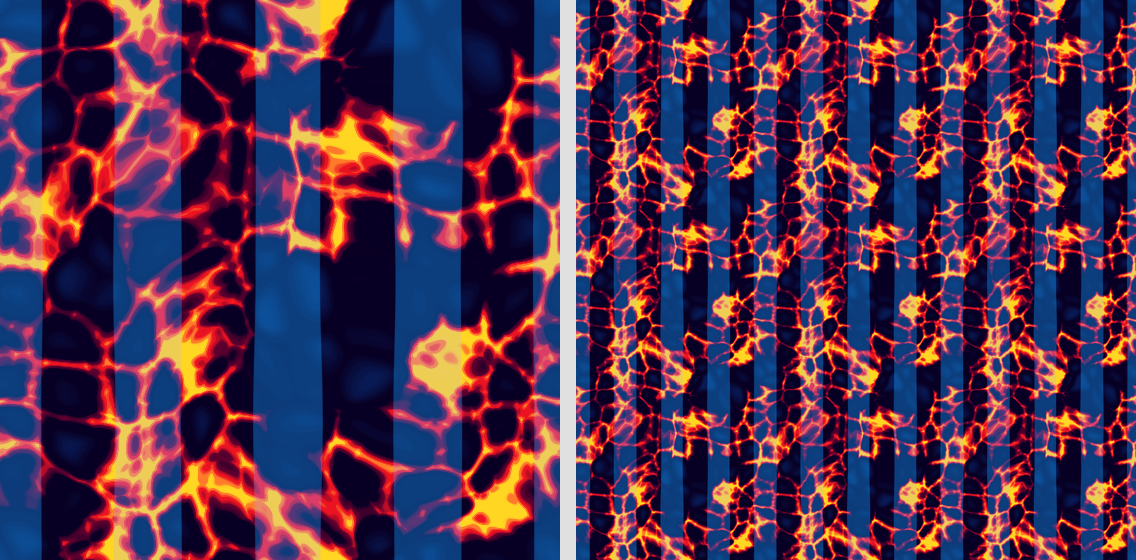
Left: one tile. Right: repeated 3 by 3.
A three.js fragment shader for this texture:

```glsl
// Glowing lava web between dark rounded cells, crossed by translucent blue stripes.
varying vec2 vUv;

const float CELLS = 11.0;
const float FINE_CELLS = 24.0;
const float STRIPES = 4.0;

const vec3 INK = vec3(0.03, 0.00, 0.14);
const vec3 NAVY = vec3(0.03, 0.10, 0.33);
const vec3 MAROON = vec3(0.35, 0.00, 0.18);
const vec3 RED = vec3(0.92, 0.07, 0.13);
const vec3 ORANGE = vec3(1.00, 0.48, 0.16);
const vec3 YELLOW = vec3(1.00, 0.84, 0.13);
const vec3 STRIPE_LIGHT = vec3(0.02, 0.24, 0.41);

// Hash without sine: two values from 0 to 1
vec2 hash2(vec2 p) {
  vec3 q = fract(p.xyx * vec3(0.1031, 0.1030, 0.0973));
  q += dot(q, q.yzx + 33.33);
  return fract((q.xx + q.yz) * q.zy);
}

// Whole cell number wrapped into the canvas, safe against rounding
vec2 wrapCell(vec2 cell, float repeats) {
  return floor(mod(cell + 0.5, repeats));
}

// Value noise that wraps after one canvas
vec2 noise2(vec2 uv, float repeats, float seed) {
  vec2 p = uv * repeats;
  vec2 cell = floor(p);
  vec2 f = fract(p);
  f = f * f * (3.0 - 2.0 * f);
  vec2 a = hash2(wrapCell(cell, repeats) + seed);
  vec2 b = hash2(wrapCell(cell + vec2(1.0, 0.0), repeats) + seed);
  vec2 c = hash2(wrapCell(cell + vec2(0.0, 1.0), repeats) + seed);
  vec2 d = hash2(wrapCell(cell + 1.0, repeats) + seed);
  return mix(mix(a, b, f.x), mix(c, d, f.x), f.y);
}

// Round-crested cell borders: 0.7 on a border, more where borders meet
float cellWeb(vec2 uv, float repeats, float sharpness, float jitter, float seed) {
  vec2 p = uv * repeats;
  vec2 home = floor(p);
  float total = 0.0;
  float powers = 0.0;
  for (int y = -2; y <= 2; y++) {
    for (int x = -2; x <= 2; x++) {
      vec2 cell = home + vec2(float(x), float(y));
      vec2 id = wrapCell(cell, repeats) + seed;
      vec2 site = cell + 0.5 + jitter * (hash2(id) - 0.5);
      float size = 0.16 * hash2(id + 57.0).x;
      vec2 away = p - site;
      float weight = exp(sharpness * (size - dot(away, away)));
      total += weight;
      powers += weight * weight * weight * weight;
    }
  }
  return max(total / sqrt(sqrt(powers)) - 1.0, 0.00001);
}

// Soft steps that flatten a gradient into bands
float softBands(float value, float count) {
  float t = value * count;
  return (floor(t) + smoothstep(0.1, 0.9, fract(t))) / count;
}

vec3 lavaColor(float heat, float depth) {
  vec3 color = mix(INK, NAVY, depth);
  color = mix(color, MAROON, smoothstep(0.08, 0.27, heat));
  color = mix(color, RED, smoothstep(0.28, 0.48, heat));
  color = mix(color, ORANGE, smoothstep(0.54, 0.67, heat));
  return mix(color, YELLOW, smoothstep(0.70, 0.82, heat));
}

float stripeMask(vec2 uv, float repeats, float halfWidth) {
  float wobble = 0.03 * (noise2(uv, 4.0, 71.0).x - 0.5);
  float offset = abs(fract(uv.x * repeats + 0.444) - 0.5);
  return 1.0 - smoothstep(-0.006, 0.006, offset - halfWidth - wobble);
}

void main() {
  // Bend the web so that its cells turn in different directions
  vec2 bent = vUv + 0.09 * (noise2(vUv, 5.0, 11.0) - 0.5);
  bent += 0.012 * (noise2(vUv, 18.0, 23.0) - 0.5);

  // Hot zones swell the web, cold zones swallow it
  float hot = noise2(vUv, 9.0, 37.0).x;
  float cold = 1.0 - smoothstep(0.12, 0.36, noise2(vUv, 6.0, 49.0).y);
  float strength = 3.2 * (hot - 0.42) - 4.5 * cold;
  float web = exp(strength) * cellWeb(bent, CELLS, 6.6, 0.85, 3.0);

  // Small blobs break up the glow around the web
  float fineWeb = cellWeb(bent, FINE_CELLS, 5.0, 0.85, 91.0);
  float glow = web * (0.65 + 0.5 * min(fineWeb, 1.5));
  glow += 0.3 * fineWeb * smoothstep(0.06, 0.5, web);

  float heat = softBands(1.0 - exp(-glow), 10.0);
  float depth = softBands(smoothstep(4.0, 10.0, -log(web)), 4.0);
  vec3 color = lavaColor(heat, depth);

  // Stripes screen blue light over the lava, less so where it is hot
  vec3 light = STRIPE_LIGHT * (1.0 - 0.45 * heat);
  vec3 lit = 1.0 - (1.0 - color * vec3(0.93, 0.92, 0.95)) * (1.0 - light);
  color = mix(color, lit, stripeMask(vUv, STRIPES, 0.24));
  gl_FragColor = vec4(color, 1.0);
}
```
